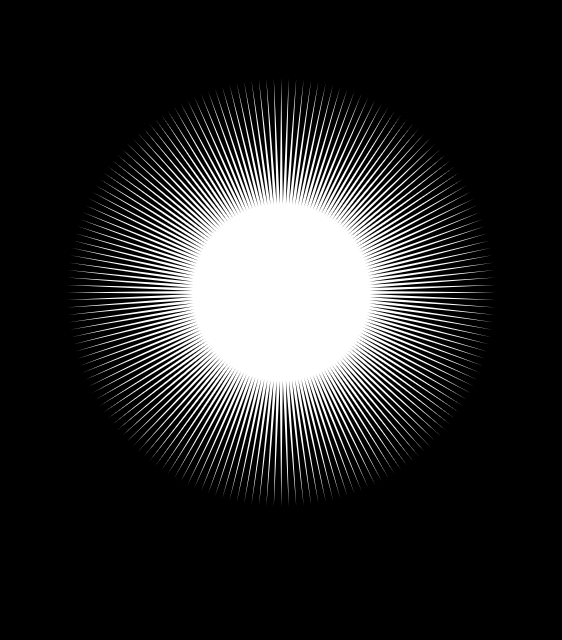
Give the GLSL for this background, as a Shadertoy shader.

```glsl
// A white disc on black with a crown of fine tapering rays.
// The plane is folded into equal angular sectors, one spike per sector; each
// spike is filled by its exact overlap with the pixel, so thin tips fade out.

const float TAU = 6.2831853;
const vec2  CENTER = vec2(0.5005, 0.543);   // fraction of the canvas
const float DISC_RADIUS = 0.138;            // in canvas heights
const float TIP_RADIUS = 0.335;             // where the rays end
const float RAY_COUNT = 180.0;
const vec3  BACKGROUND = vec3(0.0);
const vec3  LIGHT = vec3(1.0);

// Share of a pixel-wide span at offset d that lies inside [-halfWidth, halfWidth]
float spanCoverage(float d, float halfWidth, float pixel) {
    float right = min(d + 0.5 * pixel, halfWidth);
    float left = max(d - 0.5 * pixel, -halfWidth);
    return clamp((right - left) / pixel, 0.0, 1.0);
}

// Spikes that touch at the disc and narrow linearly to a point
float rayCoverage(vec2 p, float pixel) {
    float r = length(p);
    float sector = TAU / RAY_COUNT;
    float angle = atan(p.x, p.y);
    float offset = angle - sector * floor(angle / sector + 0.5);

    float taper = clamp((TIP_RADIUS - r) / (TIP_RADIUS - DISC_RADIUS), 0.0, 1.0);
    float halfWidth = 0.5 * sector * DISC_RADIUS * taper;

    // Neighbouring spikes can share a pixel near the disc
    float sum = 0.0;
    for (int i = -1; i <= 1; i++) {
        float d = r * (offset - float(i) * sector);
        sum += spanCoverage(d, halfWidth, pixel);
    }
    return min(sum, 1.0);
}

void mainImage(out vec4 fragColor, in vec2 fragCoord) {
    float pixel = 1.0 / iResolution.y;
    vec2 p = (fragCoord - CENTER * iResolution.xy) * pixel;

    float disc = clamp(0.5 + (DISC_RADIUS - length(p)) / pixel, 0.0, 1.0);
    float light = max(disc, rayCoverage(p, pixel));

    fragColor = vec4(mix(BACKGROUND, LIGHT, light), 1.0);
}
```
